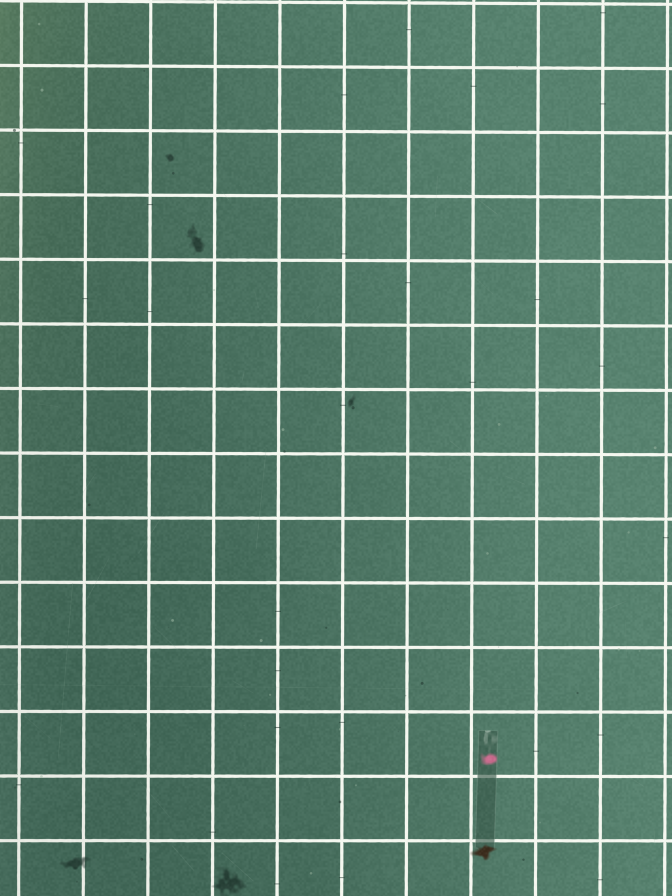
Reproduce this pattern procedurally as a Shadertoy shader.

```glsl
// A worn green cutting mat with a slightly skewed grid of white lines.
// The grid is a folded distance; grain, specks, scratches and smudges are
// hashed or noise-edged marks laid over a soft lighting gradient.
#define PITCH 0.0721
#define ORIGIN vec2(0.0208, 0.0618)
#define SKEW vec2(0.0033, 0.0052)
#define HALF_LINE 0.0018
#define DARK_GREEN vec3(0.255, 0.402, 0.340)
#define LIGHT_GREEN vec3(0.345, 0.512, 0.437)
#define LINE_WHITE vec3(0.96, 0.97, 0.94)
#define STAIN vec3(0.12, 0.20, 0.17)
#define GRAIN 0.045
#define SCRATCHES 36
#define SPECKS 60

float hash(vec2 p) {
    vec3 q = fract(vec3(p.xyx) * 0.1031);
    q += dot(q, q.yzx + 33.33);
    return fract((q.x + q.y) * q.z);
}

vec2 hash2(float n) {
    return vec2(hash(vec2(n, 3.7)), hash(vec2(n, 19.1)));
}

float noise(vec2 p) {
    vec2 i = floor(p), f = fract(p);
    f = f * f * (3.0 - 2.0 * f);
    return mix(mix(hash(i), hash(i + vec2(1, 0)), f.x),
               mix(hash(i + vec2(0, 1)), hash(i + vec2(1, 1)), f.x), f.y);
}

// Coverage of a shape from its signed distance
float fill(float d) {
    float px = 1.0 / iResolution.y;
    return 1.0 - smoothstep(-0.7 * px, 0.7 * px, d);
}

float segment(vec2 p, vec2 a, vec2 b) {
    vec2 v = b - a;
    return length(p - a - v * clamp(dot(p - a, v) / dot(v, v), 0.0, 1.0));
}

float box(vec2 p, vec2 halfSize) {
    vec2 d = abs(p) - halfSize;
    return length(max(d, 0.0)) + min(max(d.x, d.y), 0.0);
}

// Hairline whose strength breaks up along its length
float scratch(vec2 p, vec2 a, vec2 b) {
    return fill(segment(p, a, b) - 0.0004) * (0.4 + 0.6 * noise(p * 90.0));
}

// Ragged ellipse, leaning sideways
float smudge(vec2 p, vec2 centre, vec2 radius, float lean) {
    vec2 d = p - centre;
    d.x += lean * d.y;
    float r = length(d / radius) + 0.9 * (noise(p * 190.0) - 0.5);
    return 1.0 - smoothstep(0.2, 1.0, r);
}

vec3 matSurface(vec2 p) {
    float light = smoothstep(0.05, 0.75, p.x + 0.22 * (p.y - 0.4));
    vec3 col = mix(DARK_GREEN, LIGHT_GREEN, light);
    col += vec3(0.075, 0.065, 0.02) * exp(-p.x * 9.0) * p.y * p.y;
    col += 0.02 * exp(-p.x * 30.0);
    return col + 0.012 * (noise(p * 14.0) - 0.5);
}

// Strip of old tape with pale edges, a pink dot and a rusty foot
vec3 addTape(vec3 col, vec2 p) {
    vec2 q = p - vec2(0.543 + 0.03 * (p.y - 0.118), 0.118);
    q.y += 0.006 * (noise(p * 160.0) - 0.5);
    float d = box(q, vec2(0.0105, 0.066));
    col = mix(col, vec3(0.23, 0.36, 0.30), 0.65 * fill(d));
    float worn = smoothstep(0.45, 0.8, noise(p * vec2(260.0, 80.0)));
    float upper = smoothstep(0.02, 0.065, q.y);
    col = mix(col, vec3(0.66, 0.74, 0.69), fill(abs(d) - 0.0006) * (0.2 + 0.6 * upper * worn));
    col = mix(col, vec3(0.62, 0.70, 0.65), 0.5 * fill(d) * worn * upper);
    col = mix(col, vec3(0.78, 0.42, 0.55), smudge(p, vec2(0.547, 0.153), vec2(0.010, 0.008), 0.0));
    return mix(col, vec3(0.24, 0.18, 0.12), smudge(p, vec2(0.539, 0.049), vec2(0.015, 0.010), 0.0));
}

void mainImage(out vec4 fragColor, in vec2 fragCoord) {
    vec2 p = fragCoord / iResolution.y;
    vec3 col = matSurface(p);

    // Grid lines, with a slight ink wobble
    vec2 g = (p - ORIGIN + vec2(-SKEW.x * p.y, SKEW.y * p.x * p.y)) / PITCH;
    vec2 d = abs(fract(g + 0.5) - 0.5) * PITCH;
    float wobble = 0.0003 * (noise(p * 220.0) - 0.5);
    float line = fill(min(d.x, d.y) - HALF_LINE + wobble);
    vec3 ink = LINE_WHITE * (0.95 + 0.05 * smoothstep(0.0, 0.4, p.x + 0.3 * p.y));
    col = mix(col, ink, line);

    // Small knife nicks across some upright lines
    vec2 cell = vec2(floor(g.x + 0.5), floor(g.y));
    float nickY = (fract(g.y) - 0.1 - 0.8 * hash(cell + 40.0)) * PITCH;
    float nick = fill(box(vec2(d.x, nickY), vec2(0.0032, 0.0005)));
    col = mix(col, STAIN, 0.6 * nick * step(0.72, hash(cell + 71.0)));

    // Scattered scratches and specks
    for (int i = 0; i < SCRATCHES; i++) {
        vec2 a = hash2(float(i)) * vec2(0.75, 1.0);
        vec2 h = hash2(float(i) + 200.0);
        vec2 b = a + (0.008 + 0.05 * h.x * h.x) * vec2(cos(6.28 * h.y), sin(6.28 * h.y));
        col = mix(col, vec3(0.58, 0.68, 0.62), (0.08 + 0.2 * h.y) * scratch(p, a, b));
    }
    for (int i = 0; i < SPECKS; i++) {
        vec2 c = hash2(float(i) + 500.0) * vec2(0.75, 1.0);
        vec2 h = hash2(float(i) + 700.0);
        vec3 tone = h.x > 0.6 ? STAIN : vec3(0.62, 0.72, 0.64);
        col = mix(col, tone, 0.6 * h.y * fill(length(p - c) - 0.0006 - 0.0012 * h.y * h.y));
    }

    // Long cuts and dark stains
    float cuts = scratch(p, vec2(0.081, 0.349), vec2(0.065, 0.154))
               + scratch(p, vec2(0.297, 0.499), vec2(0.286, 0.388))
               + 0.6 * scratch(p, vec2(0.0, 0.236), vec2(0.6, 0.230));
    col = mix(col, vec3(0.52, 0.64, 0.57), 0.28 * min(cuts, 1.0));
    float stain = smudge(p, vec2(0.219, 0.730), vec2(0.008, 0.018), 0.25);
    stain = max(stain, smudge(p, vec2(0.191, 0.824), vec2(0.006, 0.005), 0.0));
    stain = max(stain, smudge(p, vec2(0.392, 0.551), vec2(0.005, 0.009), -0.5));
    stain = max(stain, smudge(p, vec2(0.256, 0.016), vec2(0.018, 0.016), 0.0));
    stain = max(stain, smudge(p, vec2(0.085, 0.036), vec2(0.018, 0.008), -1.0));
    col = mix(col, STAIN, 0.75 * stain);

    col = addTape(col, p);
    col += GRAIN * (noise(p * 420.0) - 0.5) * (1.0 - 0.6 * line);
    fragColor = vec4(clamp(col, 0.0, 1.0), 1.0);
}
```
